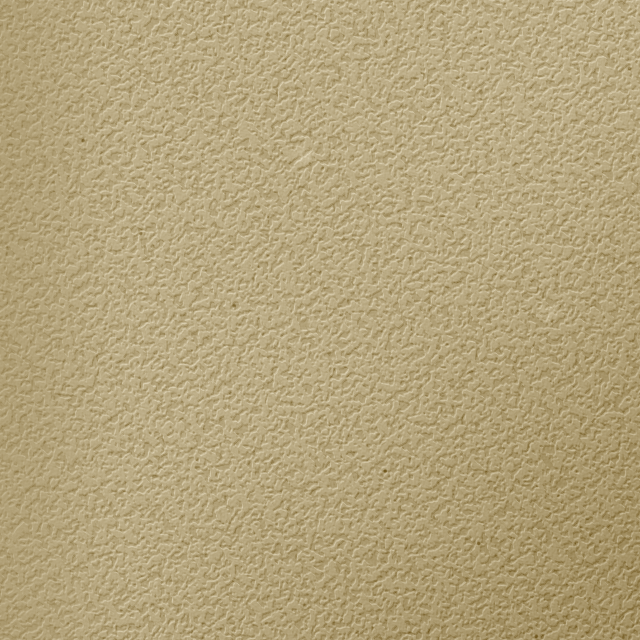
Write a Shadertoy shader that draws this texture.

```glsl
vec2 randomGradient(vec2 cell) {
    vec3 h = fract(cell.xyx * vec3(0.1031, 0.1030, 0.0973));
    h += dot(h, h.yzx + 33.33);
    float angle = 6.2832 * fract((h.x + h.y) * h.z);
    return vec2(cos(angle), sin(angle));
}

float gradientNoise(vec2 p) {
    vec2 i = floor(p), f = p - i;
    vec2 u = f * f * f * (f * (f * 6.0 - 15.0) + 10.0);
    vec2 e = vec2(1.0, 0.0);
    float a = dot(randomGradient(i), f);
    float b = dot(randomGradient(i + e), f - e);
    float c = dot(randomGradient(i + e.yx), f - e.yx);
    float d = dot(randomGradient(i + 1.0), f - 1.0);
    return mix(mix(a, b, u.x), mix(c, d, u.x), u.y);
}

// Flat-topped pebbles with broken creases, drawn out slightly along a rising diagonal
float leatherHeight(vec2 p) {
    p += 0.003 * vec2(gradientNoise(p * 60.0), gradientNoise(p * 60.0 + 71.3));
    vec2 q = vec2(dot(p, vec2(0.80, 0.60)) * 0.88, dot(p, vec2(-0.60, 0.80)));
    float n = gradientNoise(q * 98.0 + 9.0) + 0.7 * gradientNoise(q * 185.0 + 37.0);
    n += 0.3 * gradientNoise(q * 38.0 + 5.0);
    return smoothstep(-0.34, 0.16, n) + 0.28 * gradientNoise(p * 270.0);
}

void mainImage(out vec4 fragColor, in vec2 fragCoord) {
    vec2 uv = fragCoord / iResolution.xy;
    vec2 p = fragCoord / iResolution.y;

    // Broad light: shaded left edge and lower right corner
    float tone = 0.65 - 0.19 * smoothstep(0.22, -0.02, uv.x);
    tone -= 0.42 * smoothstep(0.55, 1.25, 0.6 * (uv.x + 1.0 - uv.y));
    tone += 0.04 * gradientNoise(p * 3.0 + 2.0);

    // Relief lit from the upper left
    vec2 towardLight = 0.0016 * vec2(-0.50, 0.86);
    float height = leatherHeight(p);
    float slope = leatherHeight(p - towardLight) - leatherHeight(p + towardLight);
    float focus = mix(0.65, 1.0, smoothstep(0.0, 0.25, uv.x));
    tone += focus * (0.42 * slope + 0.16 * (height - 0.6));

    // Pale rims where a pebble rolls over into a crease
    float rim = smoothstep(0.3, 0.6, height) * smoothstep(0.95, 0.7, height);
    tone += focus * 0.10 * (rim - 0.25);

    // Small shadowed pores between and on the pebbles
    float pore = smoothstep(0.22, 0.48, gradientNoise(p * 135.0 + 17.0));
    tone -= focus * 0.28 * pore * (1.2 - 0.6 * height);

    // Sparse pinholes and faint scuffs
    for (int k = 0; k < 7; k++) {
        float id = float(k);
        vec2 hole = fract(vec2(0.13, 0.78) + id * vec2(0.618, 0.371));
        tone -= 0.9 * smoothstep(0.0040, 0.0012, length(uv - hole));
        if (k < 2) {
            vec2 scuff = vec2(0.475, 0.755) + id * vec2(0.38, -0.245);
            float reach = length((uv - scuff) * vec2(0.8, 1.0));
            tone += 0.18 * smoothstep(0.018, 0.004, reach);
        }
    }

    vec3 shadowOlive = vec3(0.58, 0.50, 0.31);
    vec3 paleCream = vec3(0.81, 0.76, 0.63);
    fragColor = vec4(mix(shadowOlive, paleCream, clamp(tone, -0.6, 1.3)), 1.0);
}
```
